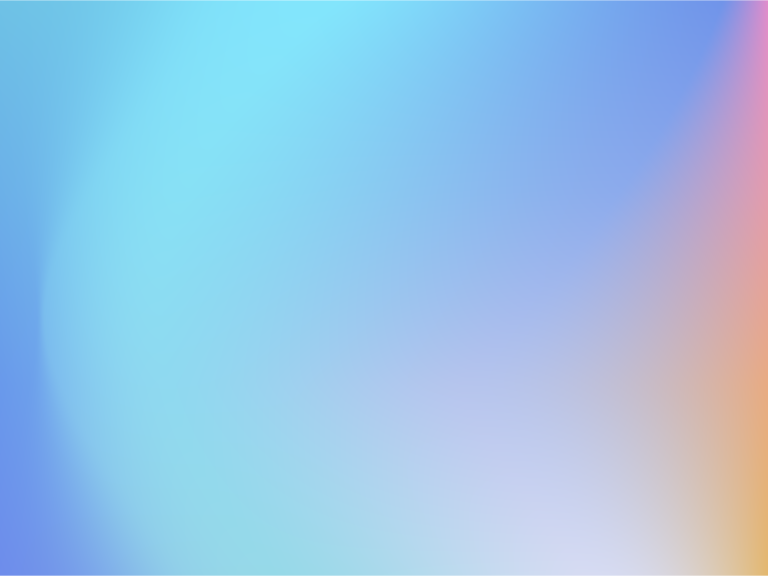
Give the GLSL for this background, as a WebGL 1 fragment shader.

```glsl
precision highp float;

uniform vec2 u_resolution;

// Colours down each guide curve, from bottom to top
const vec3 LEFT_0 = vec3(0.43, 0.55, 0.92);
const vec3 LEFT_1 = vec3(0.41, 0.60, 0.92);
const vec3 LEFT_2 = vec3(0.42, 0.69, 0.91);
const vec3 LEFT_3 = vec3(0.43, 0.76, 0.90);

const vec3 CYAN_0 = vec3(0.59, 0.85, 0.91);
const vec3 CYAN_1 = vec3(0.56, 0.85, 0.94);
const vec3 CYAN_2 = vec3(0.53, 0.88, 0.96);
const vec3 CYAN_3 = vec3(0.51, 0.90, 0.99);

const vec3 BLUE_0 = vec3(0.84, 0.86, 0.95);
const vec3 BLUE_1 = vec3(0.71, 0.77, 0.93);
const vec3 BLUE_2 = vec3(0.55, 0.67, 0.925);
const vec3 BLUE_3 = vec3(0.44, 0.58, 0.915);

const vec3 WARM_0 = vec3(0.89, 0.72, 0.43);
const vec3 WARM_1 = vec3(0.91, 0.67, 0.51);
const vec3 WARM_2 = vec3(0.89, 0.61, 0.68);
const vec3 WARM_3 = vec3(0.88, 0.55, 0.80);

// Guide curves
const float BEND_Y = 0.45;
const float CYAN_X = 0.21;
const float CYAN_CURVE = 0.75;
const float ARC_X = 0.053;
const float ARC_CURVE = 0.40;
const float ARC_SHARP = 0.006;
const float ARC_SOFT = 0.12;
const float BLUE_X = 0.58;
const float BLUE_BEND_Y = 0.33;
const float BLUE_ROUNDING = 0.04;

// Thin pale rim at the top and bottom
const float RIM_WIDTH = 0.002;
const float RIM_STRENGTH = 0.5;

// Four evenly spaced colour stops
vec3 ramp(vec3 a, vec3 b, vec3 c, vec3 d, float y) {
  float t = clamp(y, 0.0, 1.0) * 3.0;
  vec3 low = mix(a, b, min(t, 1.0));
  vec3 middle = mix(low, c, clamp(t - 1.0, 0.0, 1.0));
  return mix(middle, d, clamp(t - 2.0, 0.0, 1.0));
}

// Position of the blue valley, which turns back into a pale ridge below
float blueCurve(float y) {
  float t = y - BLUE_BEND_Y;
  float rise = 0.8 * t - 0.39 * t * t;
  float fall = -0.55 * t;
  float gap = rise - fall;
  float rounded = sqrt(gap * gap + BLUE_ROUNDING * BLUE_ROUNDING);
  return BLUE_X + 0.5 * (rise + fall + rounded);
}

// Blend from the left border to the cyan ridge, with a lit arc between
float leftBlend(vec2 p, float ridgeX) {
  float t = clamp(p.x / ridgeX, 0.0, 1.0);
  float bend = p.y - BEND_Y;
  float arcX = ARC_X + ARC_CURVE * bend * bend;
  float softness = mix(ARC_SHARP, ARC_SOFT, smoothstep(0.0, 0.5, abs(bend)));
  float inside = smoothstep(arcX - softness, arcX + softness, p.x);
  float lit = 1.0 - (1.0 - t) * (1.0 - t);
  return mix(0.55 * t, lit, inside);
}

void main() {
  vec2 p = gl_FragCoord.xy / u_resolution;
  float bend = p.y - BEND_Y;
  float cyanX = CYAN_X + CYAN_CURVE * bend * bend;
  float blueX = blueCurve(p.y);

  vec3 left = ramp(LEFT_0, LEFT_1, LEFT_2, LEFT_3, p.y);
  vec3 cyan = ramp(CYAN_0, CYAN_1, CYAN_2, CYAN_3, p.y);
  vec3 blue = ramp(BLUE_0, BLUE_1, BLUE_2, BLUE_3, p.y);
  vec3 warm = ramp(WARM_0, WARM_1, WARM_2, WARM_3, p.y);

  // Left border to cyan, then cyan to blue
  vec3 color = mix(left, cyan, leftBlend(p, cyanX));
  float toBlue = clamp((p.x - cyanX) / (blueX - cyanX), 0.0, 1.0);
  toBlue = mix(toBlue, smoothstep(0.0, 1.0, toBlue), 0.5);
  color = mix(color, blue, toBlue);

  // Blue to the warm right border, hugging the border lower down
  float toWarm = clamp((p.x - blueX) / (1.0 - blueX), 0.0, 1.0);
  float falloff = mix(2.3, 1.2, smoothstep(0.2, 0.7, p.y));
  color = mix(color, warm, pow(toWarm, falloff));

  // Pale rim
  float rimDistance = min(p.y, 1.0 - p.y);
  float rim = 1.0 - smoothstep(0.0, RIM_WIDTH, rimDistance);
  color = mix(color, vec3(1.0), RIM_STRENGTH * rim);

  gl_FragColor = vec4(color, 1.0);
}
```
